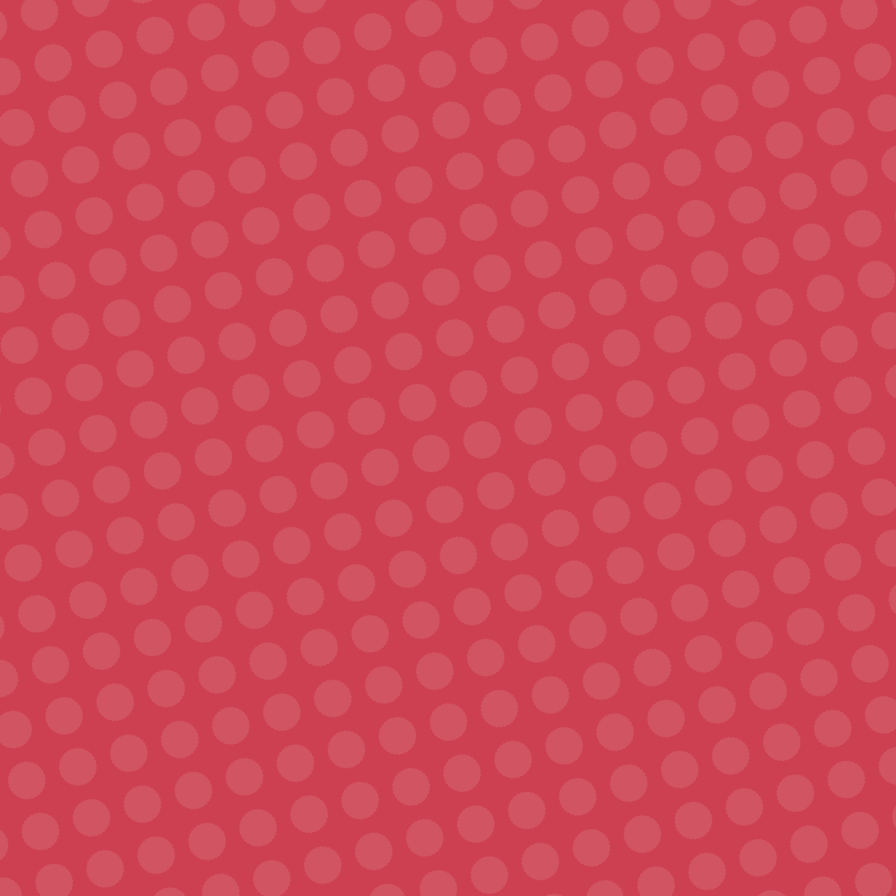
A WebGL 1 fragment shader for this pattern:

```glsl
precision highp float;

uniform vec2 u_resolution;

#define GROUND_COLOR vec3(0.80, 0.25, 0.32)
#define DOT_COLOR vec3(0.82, 0.33, 0.39)
#define SPACING 0.05892
#define RADIUS 0.02083
#define TILT_DEGREES 15.0
#define ANCHOR vec2(0.4964, 0.4369)
#define RIPPLE_DEPTH 0.0004
#define RIPPLE_COUNT 28.0

// Coordinates in a grid turned counterclockwise by the given angle
vec2 toGrid(vec2 p, float angle) {
  float c = cos(angle);
  float s = sin(angle);
  return vec2(c * p.x + s * p.y, c * p.y - s * p.x);
}

// Signed distance to a disc with a finely scalloped rim
float scallopedDisc(vec2 p, float radius) {
  float angle = atan(p.y, p.x + 1e-6);
  return length(p) - radius - RIPPLE_DEPTH * sin(RIPPLE_COUNT * angle);
}

void main() {
  float canvasSize = min(u_resolution.x, u_resolution.y);
  vec2 uv = gl_FragCoord.xy / canvasSize;
  float pixel = 1.0 / canvasSize;

  // Square lattice with a dot at the centre of every cell
  vec2 grid = toGrid(uv - ANCHOR, radians(TILT_DEGREES));
  vec2 cell = (fract(grid / SPACING + 0.5) - 0.5) * SPACING;

  // Antialiased fill
  float dist = scallopedDisc(cell, RADIUS);
  float coverage = 1.0 - smoothstep(-0.75 * pixel, 0.75 * pixel, dist);
  gl_FragColor = vec4(mix(GROUND_COLOR, DOT_COLOR, coverage), 1.0);
}
```
